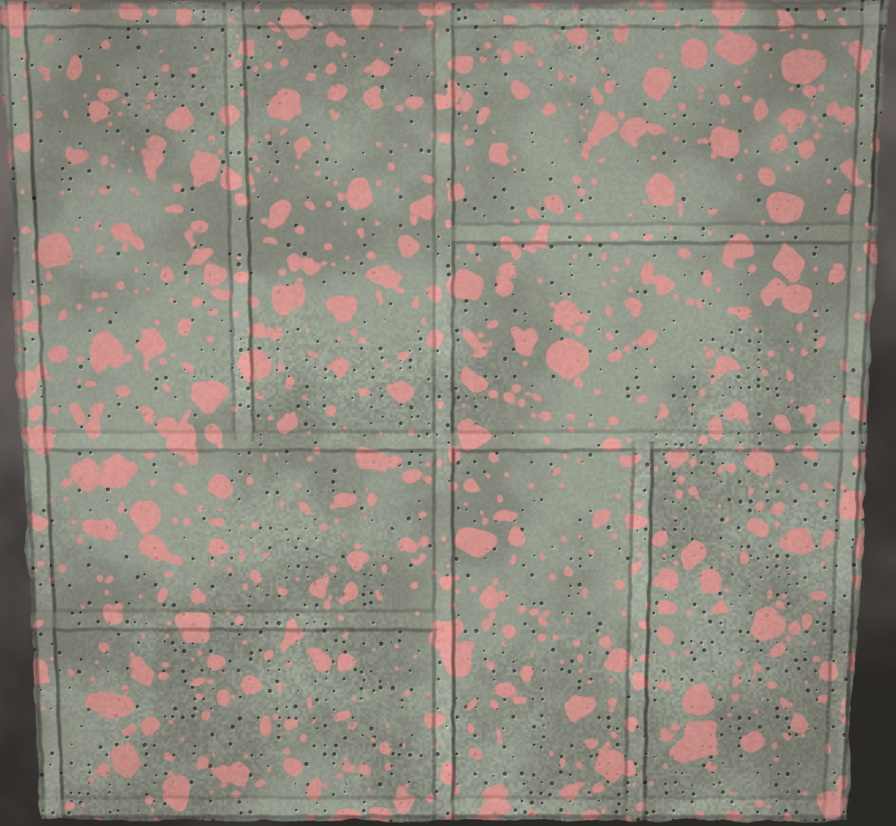
A WebGL 1 fragment shader for this texture:

```glsl
precision highp float;
uniform vec2 u_resolution;

#define CONCRETE vec3(0.595, 0.625, 0.570)
#define GRIME vec3(0.45, 0.45, 0.41)
#define PAINT vec3(0.885, 0.610, 0.585)
#define BACKDROP_DARK vec3(0.17, 0.16, 0.15)
#define BACKDROP_LIGHT vec3(0.45, 0.42, 0.41)
#define SLAB_CENTER vec2(0.495, 0.466)
#define SLAB_EDGE 1.037
#define RIDGE_HALF 0.0085
#define LINE_HALF 0.0022
#define BLOB_MERGE 0.006
#define PORE_CELLS 95.0

float hash(vec2 p) {
  vec3 h = fract(vec3(p.xyx) * 0.1031);
  h += dot(h, h.yzx + 33.33);
  return fract((h.x + h.y) * h.z);
}

float noise(vec2 p) {
  vec2 i = floor(p), f = fract(p);
  f = f * f * (3.0 - 2.0 * f);
  return mix(mix(hash(i), hash(i + vec2(1, 0)), f.x),
             mix(hash(i + vec2(0, 1)), hash(i + vec2(1, 1)), f.x), f.y);
}

float fbm(vec2 p) {
  float sum = 0.0, gain = 0.5;
  for (int i = 0; i < 4; i++) {
    sum += gain * noise(p);
    p = p * 2.03 + 17.1;
    gain *= 0.5;
  }
  return sum / 0.9375;
}

float smoothMin(float a, float b, float k) {
  float h = max(k - abs(a - b), 0.0) / k;
  return min(a, b) - 0.25 * k * h * h;
}

// Merge one layer of randomly placed round drops into distance d
float drops(float d, vec2 p, float cells, float density, vec2 radii, float seed) {
  vec2 id = floor(p * cells);
  for (int j = -1; j <= 1; j++) {
    for (int i = -1; i <= 1; i++) {
      vec2 c = id + vec2(i, j);
      vec2 key = c + seed;
      vec2 jitter = vec2(hash(key + 3.7), hash(key + 71.3));
      float size = hash(key + 29.1);
      float r = mix(radii.x, radii.y, size * size);
      vec2 q = p * cells - c - jitter;
      q.x *= mix(0.8, 1.25, hash(key + 53.9));
      float drop = (length(q) - r) / cells;
      if (hash(key + 11.3) < density) d = smoothMin(d, drop, BLOB_MERGE);
    }
  }
  return d;
}

// Soft line of half-width w around zero
float band(float d, float w, float soft) {
  return 1.0 - smoothstep(w - soft, w + soft, abs(d));
}

void main() {
  float px = 1.0 / u_resolution.x;
  vec2 uv = gl_FragCoord.xy / u_resolution;
  vec2 p = gl_FragCoord.xy * px;
  float aspect = u_resolution.y * px;

  // Tapered slab coordinates: the frame lies at -1 and 1
  vec2 halfSize = vec2(mix(0.434, 0.478, uv.y), uv.y > SLAB_CENTER.y ? 0.513 : 0.443);
  vec2 q = (uv - SLAB_CENTER) / halfSize;
  vec2 toCanvas = halfSize * vec2(1.0, aspect);

  // Each quarter holds two bricks, turned in alternate quarters
  bool upright = q.x * q.y < 0.0;
  vec2 spacing = upright ? vec2(0.49, 1.0) : vec2(1.0, 0.49);
  vec2 nearest = clamp(floor(q / spacing + 0.5), -1.0 / spacing, 1.0 / spacing);
  vec2 lineAt = floor(abs(nearest) + 0.01) * sign(nearest) * spacing;
  lineAt = mix(lineAt, sign(q), step(0.75, abs(q)));
  vec2 d = (q - lineAt) * toCanvas;
  d += 0.0022 * (vec2(noise(p * 65.0), noise(p * 65.0 + 40.0)) - 0.5);

  // Raised joints with a dark crease on the right and lower sides
  float soft = max(px, 0.0015);
  float ridge = max(band(d.x, RIDGE_HALF, soft), 0.7 * band(d.y, RIDGE_HALF, soft));
  float wear = 0.55 + 0.6 * noise(p * 7.0 + 5.0);
  float crease = max(band(d.x - 0.0105, LINE_HALF, soft), 0.55 * band(d.x + 0.0105, LINE_HALF, soft));
  crease = max(crease, 0.6 * band(d.y + 0.0105, LINE_HALF, soft));
  crease = max(crease, 0.3 * band(d.y - 0.0105, LINE_HALF, soft));
  crease *= wear * (1.0 - 0.7 * ridge);

  // Mottled, grainy concrete
  float grain = noise(p * 330.0) - 0.5;
  float stain = fbm(p * 9.0);
  float gritty = smoothstep(0.45, 0.75, fbm(p * 6.0 + 31.0) + 0.25 * (0.5 - uv.y));
  float outer = smoothstep(0.45, 1.05, length(q) * 0.75);
  float dirt = 0.55 * smoothstep(0.4, 0.75, stain) + 0.35 * outer;
  vec3 color = mix(CONCRETE, GRIME, clamp(dirt, 0.0, 0.9));
  color *= 1.0 + grain * mix(0.07, 0.20, gritty);

  // Paint drops of three sizes with wavering outlines
  vec2 wobble = vec2(noise(p * 60.0 + 9.0), noise(p * 60.0 + 83.0)) - 0.5;
  vec2 s = p + 0.010 * wobble;
  float paintD = drops(1.0, s, 18.0, 0.50, vec2(0.17, 0.36), 7.0);
  paintD = drops(paintD, s, 30.0, 0.50, vec2(0.12, 0.29), 137.0);
  paintD = drops(paintD, p, 46.0, 0.34, vec2(0.10, 0.22), 211.0);
  float paint = 1.0 - smoothstep(-1.2 * px, 1.2 * px, paintD);
  vec3 coat = PAINT * (1.0 + 0.06 * grain - 0.10 * outer - 0.08 * stain);
  color = mix(color, coat, paint * 0.96);

  // Pits, each with a pale lower rim
  vec2 cell = floor(p * PORE_CELLS);
  vec2 pit = fract(p * PORE_CELLS) - 0.3 - 0.4 * vec2(hash(cell + 2.0), hash(cell + 91.0));
  float pitR = mix(0.08, 0.22, hash(cell + 47.0));
  float present = step(hash(cell + 19.0), mix(0.12, 0.30, gritty)) * (1.0 - 0.8 * paint);
  float hole = 1.0 - smoothstep(pitR - 0.08, pitR + 0.08, length(pit));
  float rim = 1.0 - smoothstep(pitR - 0.08, pitR + 0.12, length(pit + vec2(-0.1, 0.15)));
  color *= 1.0 + present * (0.16 * rim - 0.60 * hole);

  color *= (1.0 + 0.07 * ridge) * (1.0 - 0.42 * crease);

  // Chipped slab border over a dim, blurred backdrop
  float chip = 0.026 * (fbm(vec2(p.y * 30.0, p.x * 30.0)) - 0.5);
  float edge = (max(abs(q.x), abs(q.y)) - SLAB_EDGE + chip) * 0.46;
  float backLight = smoothstep(0.15, 0.85, 0.55 * uv.y + 0.6 * fbm(p * 8.0 + 60.0) - 0.2 * uv.x);
  vec3 backdrop = mix(BACKDROP_DARK, BACKDROP_LIGHT, backLight);
  color *= 1.0 - 0.22 * smoothstep(-0.008, 0.0, edge);
  color = mix(color, backdrop, smoothstep(-px, px, edge));
  gl_FragColor = vec4(color, 1.0);
}
```
